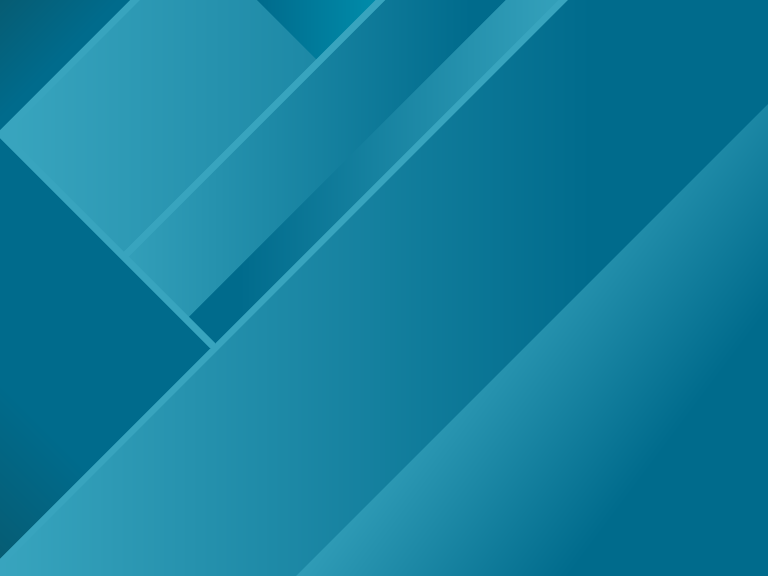
This background is drawn by a Shadertoy shader. Its source:

```glsl
// Layered diagonal teal panels with bright borders and soft gradients.

const vec3 DEEP   = vec3(0.00, 0.42, 0.55);
const vec3 LIGHT  = vec3(0.22, 0.645, 0.745);
const vec3 SHADOW = vec3(0.025, 0.36, 0.45);
const vec3 TEAL   = vec3(0.00, 0.54, 0.66);

// Antialiased step along a diagonal axis.
float cover(float edge, float v) {
    float soft = 0.8 / iResolution.y;
    return smoothstep(edge - soft, edge + soft, v);
}

float stripe(float lo, float hi, float v) {
    return cover(lo, v) * (1.0 - cover(hi, v));
}

// Linear ramp from 0 at a to 1 at b.
float ramp(float a, float b, float v) {
    return clamp((v - a) / (b - a), 0.0, 1.0);
}

vec3 tint(float amount) {
    return mix(DEEP, LIGHT, amount);
}

void mainImage(out vec4 fragColor, in vec2 fragCoord) {
    // Height units, measured down from the top left corner.
    vec2 p = vec2(fragCoord.x, iResolution.y - fragCoord.y) / iResolution.y;
    float across = p.x + p.y;   // constant along rising diagonals
    float along = p.y - p.x;    // constant along falling diagonals

    // Square panel with a teal corner beyond its falling edge.
    vec3 square = tint(ramp(1.10, 0.02, p.x));
    vec3 corner = mix(DEEP, TEAL, ramp(0.45, 0.64, p.x));
    vec3 col = mix(corner, square, cover(-0.446, along));

    // Narrow band split into two opposing gradients.
    vec3 upper = tint(0.9 * ramp(0.816, 0.222, p.x));
    vec3 lower = tint(0.9 * ramp(0.417, 0.95, p.x));
    vec3 band = mix(upper, lower, cover(0.878, across));
    col = mix(col, band, cover(0.66, across));

    // Dark wedges fading into the left corners.
    vec3 topWedge = mix(SHADOW, DEEP, ramp(0.0, 0.21, across));
    vec3 leftWedge = mix(DEEP, SHADOW, ramp(0.66, 0.98, along));
    col = mix(topWedge, col, cover(0.235, across));
    col = mix(col, leftWedge, cover(0.231, along));

    // Broad diagonal band, then the slanted glow below it.
    col = mix(col, tint(ramp(1.024, 0.0, p.x)), cover(0.978, across));
    float glow = ramp(1.389, 0.98, dot(p, vec2(0.8, 0.6)));
    col = mix(col, tint(0.92 * glow), cover(1.514, across));

    // Bright borders around the panels.
    float inside = 1.0 - cover(0.240, along);
    float border = stripe(0.226, 0.243, across) * inside;
    border = max(border, stripe(0.652, 0.669, across) * inside);
    border = max(border, stripe(0.970, 0.986, across));
    border = max(border, stripe(0.222, 0.240, along) * stripe(0.226, 0.986, across));
    col = mix(col, LIGHT, border);

    fragColor = vec4(col, 1.0);
}
```
